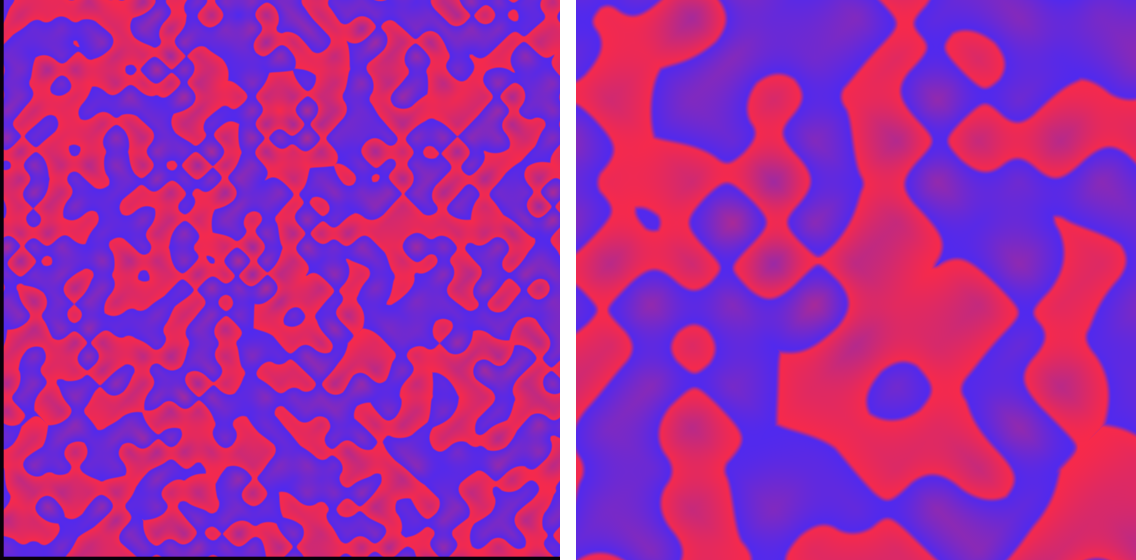
Left, the full canvas; right, a detail of the centre.
This texture is drawn by a three.js fragment shader. Its source:

```glsl
// Irregular red and blue patches with diagonal corners and a thin dark left and bottom rim.
// Sharpened value noise on a lattice turned by 45 degrees is wrapped around zero: its sign
// picks the patch colour and its strength blends that colour towards purple.

varying vec2 vUv;

const vec3 BLUE = vec3(0.31, 0.16, 0.94);
const vec3 RED = vec3(0.97, 0.16, 0.29);
const vec3 RIM_COLOR = vec3(0.03, 0.0, 0.04);

const float CELLS = 29.0;      // lattice cells per canvas width
const float CONTRAST = 0.13;   // share of each neighbour taken off a lattice value
const float ROUNDNESS = 0.6;   // 0 gives angular patches, 1 gives round ones
const float STRENGTH = 0.8;    // how far patches fade to purple
const float EDGE = 0.0021;     // half width of the patch edges
const vec2 RIM = vec2(0.0065, 0.0060);
const float RIM_EDGE = 0.0010;
const float DIAGONAL = 0.7071068;

float hash(vec2 p) {
  return fract(sin(dot(p, vec2(127.1, 311.7))) * 43758.5453);
}

// Zero-centred lattice value, set off against its four neighbours.
float latticeValue(vec2 cell) {
  vec2 right = vec2(1.0, 0.0);
  vec2 up = vec2(0.0, 1.0);
  float around = hash(cell + right) + hash(cell - right) + hash(cell + up) + hash(cell - up);
  return hash(cell) - 0.5 - CONTRAST * (around - 2.0);
}

float patchNoise(vec2 p) {
  vec2 cell = floor(p);
  vec2 f = p - cell;
  vec2 blend = mix(f, f * f * (3.0 - 2.0 * f), ROUNDNESS);
  float a = latticeValue(cell);
  float b = latticeValue(cell + vec2(1.0, 0.0));
  float c = latticeValue(cell + vec2(0.0, 1.0));
  float d = latticeValue(cell + vec2(1.0, 1.0));
  return mix(mix(a, b, blend.x), mix(c, d, blend.x), blend.y);
}

// Turns the lattice so that its squares stand on their corners.
vec2 turnToDiamonds(vec2 p) {
  return DIAGONAL * vec2(p.x + p.y, p.y - p.x);
}

void main() {
  vec2 p = turnToDiamonds(vUv * CELLS) + vec2(37.3, 61.8);
  float n = patchNoise(p);

  // Local slope turns the noise value into a distance from the edge.
  vec2 offset = vec2(0.02, 0.0);
  vec2 change = vec2(patchNoise(p + offset.xy), patchNoise(p + offset.yx)) - n;
  float slope = length(change) / offset.x;
  float softness = max(slope * EDGE * CELLS, 0.0001);
  float side = smoothstep(-softness, softness, n);

  // Both patch colours drift towards the other one as the noise grows.
  float fade = min(abs(n) * STRENGTH, 1.0);
  vec3 color = mix(mix(RED, BLUE, fade), mix(BLUE, RED, fade), side);

  // Dark rim along the left and bottom.
  vec2 inside = smoothstep(RIM - RIM_EDGE, RIM + RIM_EDGE, vUv);
  color = mix(RIM_COLOR, color, inside.x * inside.y);

  gl_FragColor = vec4(color, 1.0);
}
```
